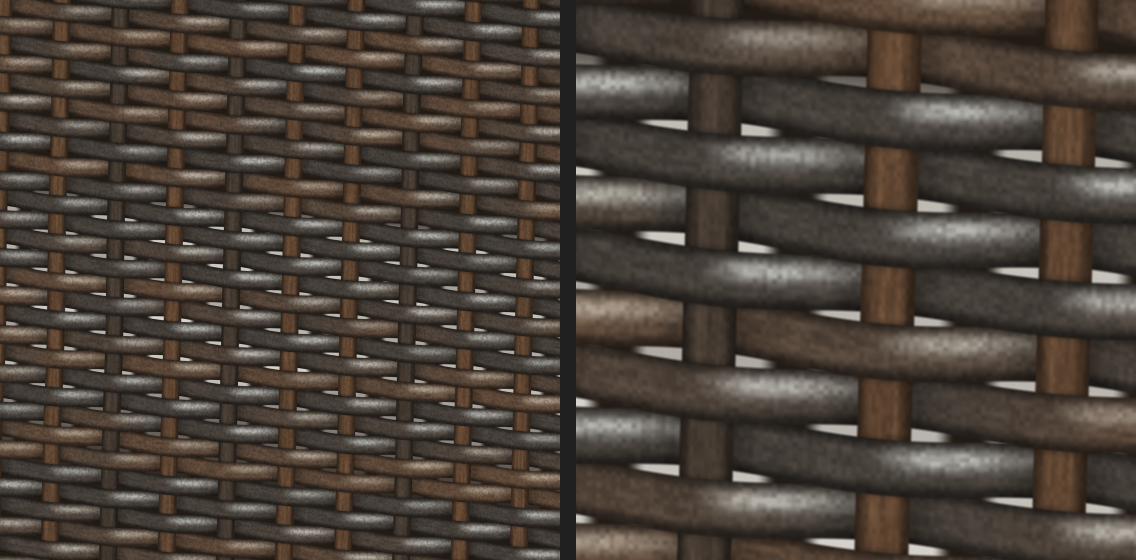
Left, the full canvas; right, a detail of the centre.
A three.js fragment shader for this texture:

```glsl
varying vec2 vUv;

const float STAKE_PITCH = 0.1047;
const float STAKE_START = -0.0044;
const float STAKE_LEAN = 0.0235;
const float STAKE_HALF = 0.152;   // in stake pitches
const float ROW_PITCH = 0.0344;
const float ROW_START = 0.682;
const float ROW_SLOPE = 0.095;
const float STRAND_HALF = 0.488;  // in row pitches
const float BULGE = 0.085;        // in row pitches
const float SOFT = 0.0012;        // edge softness in canvas units
const float PI = 3.14159;

const vec3 DARK_STRAND = vec3(0.238, 0.216, 0.196);
const vec3 BROWN_STRAND = vec3(0.322, 0.248, 0.192);
const vec3 DARK_STAKE = vec3(0.250, 0.212, 0.178);
const vec3 BROWN_STAKE = vec3(0.345, 0.252, 0.180);
const vec3 COOL_SHINE = vec3(0.71, 0.71, 0.69);
const vec3 WARM_SHINE = vec3(0.74, 0.69, 0.62);
const vec3 GAP_SHADE = vec3(0.135, 0.105, 0.080);
const vec3 GAP_LIGHT = vec3(0.86, 0.85, 0.82);

float hash(vec2 p) {
  vec3 q = fract(vec3(p.xyx) * 0.1031);
  q += dot(q, q.yzx + 33.33);
  return fract((q.x + q.y) * q.z);
}

float noise(vec2 p) {
  vec2 i = floor(p);
  vec2 f = fract(p);
  f = f * f * (3.0 - 2.0 * f);
  return mix(mix(hash(i), hash(i + vec2(1.0, 0.0)), f.x),
             mix(hash(i + vec2(0.0, 1.0)), hash(i + vec2(1.0, 1.0)), f.x), f.y);
}

// One horizontal strand: colour and coverage
vec4 strand(float row, float stakePos, float rowPos) {
  float u = mod(stakePos - row + 1.0, 2.0) - 1.0;
  float segment = floor((stakePos - row + 1.0) * 0.5);
  float lift = cos(PI * u);
  float jitter = (hash(vec2(segment + 31.0, row + 67.0)) - 0.5) * 0.05;
  float halfWidth = STRAND_HALF * (0.985 + 0.02 * lift);
  float t = (row + BULGE * lift + jitter - rowPos) / halfWidth;
  float cover = 1.0 - smoothstep(-SOFT, SOFT, (abs(t) - 1.0) * halfWidth * ROW_PITCH);

  // Tint drifts along the strand and differs between strands
  float tint = 0.6 * hash(vec2(row + 50.0, 7.0)) + 0.55 * noise(vec2(stakePos * 0.6, row * 5.3 + 90.0));
  float brown = smoothstep(0.40, 0.90, tint);
  float grain = noise(vec2(stakePos * 8.0 + 40.0, t * 4.0 + row * 17.0 + 700.0));
  float speck = noise(vec2(stakePos * 36.0 + 90.0, t * 5.5 + row * 13.0 + 600.0));

  // Flattened round body, darker at its edges and behind a stake
  float body = 1.10 - 0.56 * smoothstep(0.45, 1.0, abs(t - 0.04));
  body *= mix(0.70, 1.0, 1.0 - smoothstep(0.62, 0.90, abs(u)));
  body *= 0.82 + 0.18 * grain + 0.24 * speck;
  vec3 color = mix(DARK_STRAND, BROWN_STRAND, brown) * body;

  // Sheen on the right half of each visible piece
  float along = smoothstep(-0.12, 0.26, u) * (1.0 - 0.62 * smoothstep(0.38, 0.90, u));
  float across = exp(-pow((t - 0.34) / 0.40, 2.0));
  float power = 0.62 + 0.38 * hash(vec2(row + 11.0, segment + 83.0));
  float shine = along * across * power * (0.72 + 0.45 * speck);
  color = mix(color, mix(COOL_SHINE, WARM_SHINE, brown), min(shine, 1.0) * mix(1.0, 0.82, brown));
  return vec4(color, cover);
}

// One upright stake: colour and coverage
vec4 stake(float index, float stakePos, float rowPos) {
  float t = (stakePos - index) / STAKE_HALF;
  float cover = 1.0 - smoothstep(-SOFT, SOFT, (abs(t) - 1.0) * STAKE_HALF * STAKE_PITCH);
  float dark = step(abs(fract(index * 0.38) - 0.64), 0.15);
  float grain = noise(vec2(t * 5.0 + index * 19.0 + 30.0, rowPos * 0.9 + 80.0));
  float speck = noise(vec2(t * 7.0 + index * 23.0 + 30.0, rowPos * 9.0 + 400.0));
  float body = 1.08 - 0.52 * smoothstep(0.35, 1.0, abs(t + 0.05));
  float shadow = smoothstep(-0.4, 0.35, cos(PI * (rowPos - index - 0.08)));
  body *= mix(1.0, 0.66, shadow) * (0.80 + 0.26 * grain + 0.18 * speck);
  return vec4(mix(BROWN_STAKE, DARK_STAKE, dark) * body, cover);
}

void main() {
  vec2 p = vUv;
  p += 0.003 * (vec2(noise(p * 5.0 + 3.0), noise(p * 6.0 + 21.0)) - 0.5);
  float stakePos = (p.x - STAKE_START - STAKE_LEAN * (p.y - 0.5)) / STAKE_PITCH;
  float rowPos = (ROW_START - ROW_SLOPE * p.x - p.y) / ROW_PITCH;
  float index = floor(stakePos + 0.5);
  float firstRow = floor(rowPos);

  // Light shows through the slits beside the stakes in a middle band
  float side = stakePos - index;
  float opening = smoothstep(-0.46, -0.34, side) * (1.0 - smoothstep(0.28, 0.40, side));
  float band = smoothstep(-0.3, 1.5, rowPos) * (1.0 - smoothstep(8.0, 16.0, rowPos));
  float patchy = 0.65 + 0.35 * noise(vec2(index * 3.7 + 5.0, rowPos * 0.6 + 45.0));
  vec3 color = mix(GAP_SHADE, GAP_LIGHT, opening * band * patchy);

  // Strands behind, then the stake, then strands in front
  for (int layer = 0; layer < 2; layer++) {
    for (int i = -1; i <= 2; i++) {
      float row = firstRow + float(i);
      float behind = mod(row + index, 2.0);
      vec4 s = strand(row, stakePos, rowPos);
      color = mix(color, s.rgb, s.a * abs(behind - float(layer)));
    }
    vec4 post = stake(index, stakePos, rowPos);
    color = mix(color, post.rgb, layer == 0 ? post.a : 0.0);
  }
  gl_FragColor = vec4(color, 1.0);
}
```
